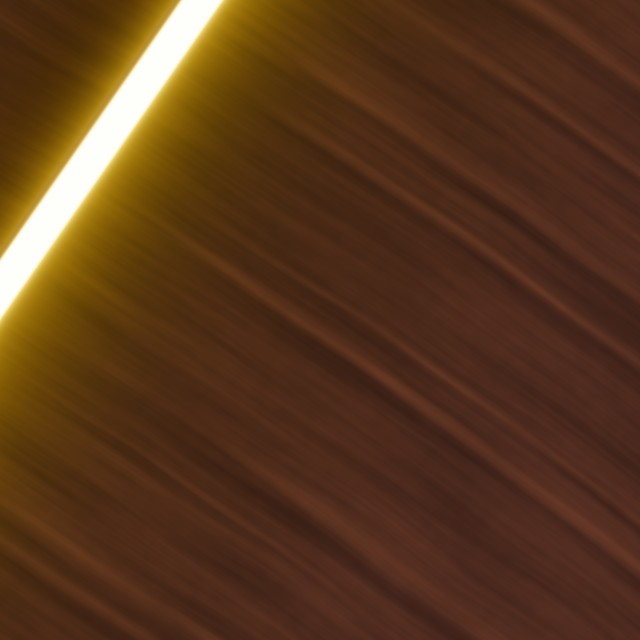
Write a Shadertoy shader that draws this texture.

```glsl
// Glowing light tube laid diagonally across dark wood with grain running away from it.

const vec2  TUBE_POINT = vec2(0.316, 1.0);     // where the tube axis meets the top edge
const vec2  TUBE_DIR = vec2(0.572, 0.820);     // along the tube
const vec2  GRAIN_DIR = vec2(0.820, -0.572);   // away from the tube, along the grain
const float TUBE_HALF_WIDTH = 0.0255;
const float EDGE_SOFTNESS = 0.0035;
const float GRAIN_BEND = 0.045;
const float GRAIN_CONTRAST = 0.36;
const float OLIVE_REACH = 0.185;
const float AMBER_REACH = 0.078;
const float GOLD_REACH = 0.022;
const float HALO_REACH = 0.006;
const float BACK_FALLOFF = 1.45;               // the upper left glow fades faster

const vec3 WOOD_WARM = vec3(0.285, 0.158, 0.078);
const vec3 WOOD_RED = vec3(0.300, 0.163, 0.118);
const vec3 STREAK_TINT = vec3(0.135, 0.075, 0.040);
const vec3 OLIVE_FRONT = vec3(0.370, 0.245, 0.005);
const vec3 OLIVE_BACK = vec3(0.265, 0.155, 0.010);
const vec3 AMBER = vec3(0.580, 0.410, 0.005);
const vec3 GOLD = vec3(0.830, 0.670, 0.120);
const vec3 HALO = vec3(0.990, 0.930, 0.640);
const vec3 RIM = vec3(0.620, 0.430, 0.240);
const vec3 CORE = vec3(0.995, 0.995, 0.985);

// Main streaks: position across the grain, width, strength
const int STREAK_COUNT = 10;
const vec3 STREAKS[STREAK_COUNT] = vec3[](
    vec3( 0.285, 0.012, 0.75), vec3( 0.173, 0.009, 0.60),
    vec3( 0.017, 0.010, 0.75), vec3(-0.070, 0.007, 0.60),
    vec3(-0.265, 0.006, 0.50), vec3(-0.322, 0.010, 0.80),
    vec3(-0.550, 0.014, 0.65), vec3(-0.634, 0.006, 0.60),
    vec3(-0.812, 0.013, 0.55), vec3(-0.868, 0.009, 0.55));

vec2 hashGradient(vec2 cell) {
    vec3 h = fract(cell.xyx * vec3(0.1031, 0.1030, 0.0973));
    h += dot(h, h.yzx + 33.33);
    float angle = 6.2832 * fract((h.x + h.y) * h.z);
    return vec2(cos(angle), sin(angle));
}

float gradientNoise(vec2 p) {
    vec2 i = floor(p), f = fract(p);
    vec2 u = f * f * f * (f * (f * 6.0 - 15.0) + 10.0);
    vec2 e = vec2(0.0, 1.0);
    float a = dot(hashGradient(i), f);
    float b = dot(hashGradient(i + e.yx), f - e.yx);
    float c = dot(hashGradient(i + e.xy), f - e.xy);
    float d = dot(hashGradient(i + e.yy), f - e.yy);
    return mix(mix(a, b, u.x), mix(c, d, u.x), u.y);
}

float gaussian(float x) { return exp(-x * x); }

// Layered noise stretched along the grain
float grainTone(vec2 g) {
    return 0.45 * gradientNoise(g * vec2(1.6, 13.0))
         + 0.45 * gradientNoise(g * vec2(2.6, 37.0) + 17.0)
         + 0.30 * gradientNoise(g * vec2(4.5, 90.0) + 41.0)
         + 0.16 * gradientNoise(g * vec2(11.0, 190.0) + 73.0);
}

// Light ridges, each with a shadow on its lower side
float streakTone(vec2 g) {
    float tone = 0.0;
    for (int i = 0; i < STREAK_COUNT; i++) {
        vec3 s = STREAKS[i];
        float x = (g.y - s.x) / s.y;
        float fade = 0.75 + 0.7 * gradientNoise(vec2(g.x * 3.0, float(i) * 7.3 + 0.5));
        tone += s.z * fade * (gaussian(x) - 0.55 * gaussian((x + 2.2) / 1.3));
    }
    return tone;
}

vec3 woodColor(vec2 uv, vec2 g) {
    vec3 wood = mix(WOOD_WARM, WOOD_RED, smoothstep(0.15, 0.85, g.x));
    float mottling = gradientNoise(uv * 5.0) + 0.5 * gradientNoise(uv * 38.0);
    wood *= 1.0 + GRAIN_CONTRAST * grainTone(g) + 0.09 * mottling;
    return wood + STREAK_TINT * streakTone(g) * smoothstep(0.04, 0.25, g.x);
}

// Stacked falloffs from faint olive up to the pale halo
vec3 addGlow(vec3 color, float side, float gap, float relief, float along) {
    float front = smoothstep(-0.02, 0.02, side);
    float e = gap * mix(BACK_FALLOFF, 1.0, front);
    float olive = gaussian(gap / OLIVE_REACH) * mix(0.92, 0.90, front);
    vec3 oliveColor = mix(OLIVE_BACK, OLIVE_FRONT, front);
    oliveColor *= (1.0 + relief) * mix(1.08, 0.94, smoothstep(-0.6, 0.0, along));
    color = mix(color, oliveColor, olive);
    color = mix(color, AMBER * (1.0 + 0.5 * relief), exp(-pow(e / AMBER_REACH, 1.6)));
    color = mix(color, GOLD, exp(-e / GOLD_REACH));
    color = mix(color, HALO, exp(-e / HALO_REACH));
    float rim = gaussian((gap - 0.006) / 0.004) * (1.0 - front);
    return mix(color, RIM, 0.45 * rim);
}

void mainImage(out vec4 fragColor, in vec2 fragCoord) {
    vec2 uv = fragCoord / iResolution.xy;
    vec2 offset = uv - TUBE_POINT;
    float side = dot(offset, GRAIN_DIR);
    float along = dot(offset, TUBE_DIR);

    // Grain space: x runs along the fibres, y across them, gently bowed
    float bow = GRAIN_BEND * (side - 0.5) * (side - 0.5);
    vec2 grain = vec2(side, along + bow + 0.008 * gradientNoise(uv * 4.0));

    float gap = abs(side) - TUBE_HALF_WIDTH;
    vec3 color = woodColor(uv, grain);
    color = addGlow(color, side, max(gap, 0.0), 0.28 * grainTone(grain), along);
    color = mix(CORE, color, smoothstep(-EDGE_SOFTNESS, EDGE_SOFTNESS, gap));
    fragColor = vec4(clamp(color, 0.0, 1.0), 1.0);
}
```
